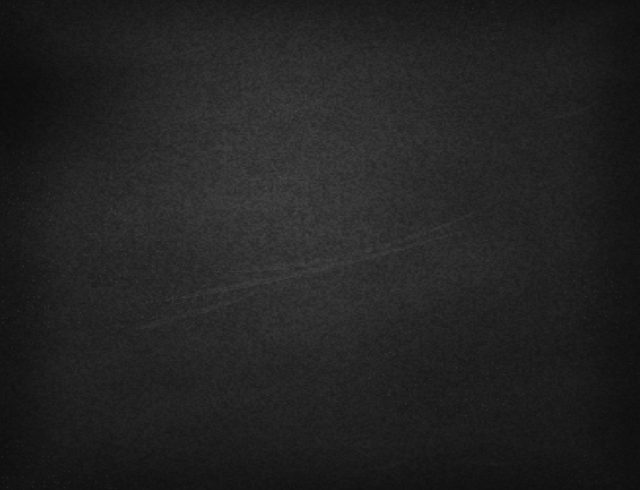
This texture is drawn by a Shadertoy shader. Its source:

```glsl
// A dusty blackboard: soft light pool, wiped haze, fine grain and faint chalk sweeps.

const float BASE_TONE = 0.088;
const float GLOW_TONE = 0.122;
const vec2 GLOW_CENTER = vec2(0.57, 0.62);
const vec2 GLOW_RADIUS = vec2(0.60, 0.43);
const vec2 SHADE_CENTER = vec2(0.10, 0.79);
const vec2 SHADE_RADIUS = vec2(0.22, 0.17);
const float SHADE_DEPTH = 0.42;
const float EDGE_DEPTH = 0.30;
const float EDGE_REACH = 0.16;
const float HAZE_CONTRAST = 0.30;
const float WIPE_CONTRAST = 0.16;
const vec2 GRAIN_FREQUENCY = vec2(250.0, 310.0);
const float GRAIN_CONTRAST = 0.30;
const float SWEEP_TONE = 0.042;
const float SWEEP_WIDTH = 0.0065;
const int SCUFF_COUNT = 16;
const float SCUFF_TONE = 0.022;
const float FLECK_FREQUENCY = 95.0;
const float FLECK_TONE = 0.045;

float hash(vec2 p) {
    vec3 q = fract(vec3(p.xyx) * 0.1031);
    q += dot(q, q.yzx + 33.33);
    return fract((q.x + q.y) * q.z);
}

float noise(vec2 p) {
    vec2 cell = floor(p), f = fract(p);
    f = f * f * (3.0 - 2.0 * f);
    float low = mix(hash(cell), hash(cell + vec2(1, 0)), f.x);
    float high = mix(hash(cell + vec2(0, 1)), hash(cell + vec2(1, 1)), f.x);
    return mix(low, high, f.y);
}

// Layered noise, centred on zero.
float fbm(vec2 p) {
    float sum = 0.0, weight = 0.5;
    for (int i = 0; i < 5; i++) {
        sum += weight * (noise(p) - 0.5);
        p = mat2(0.8, 0.6, -0.6, 0.8) * p * 2.03 + 17.3;
        weight *= 0.5;
    }
    return sum;
}

float blob(vec2 p, vec2 center, vec2 radius) {
    vec2 d = (p - center) / radius;
    return exp(-dot(d, d));
}

// Tapered chalk band from a to b, bowed sideways by sag, with a crisper lower rim.
float sweep(vec2 p, vec2 a, vec2 b, float sag, float width) {
    vec2 axis = b - a;
    float len = length(axis);
    vec2 dir = axis / len;
    float t = dot(p - a, dir) / len;
    float side = dot(p - a, vec2(-dir.y, dir.x)) + sag * 4.0 * t * (1.0 - t);
    float taper = smoothstep(0.0, 0.22, t) * smoothstep(1.0, 0.6, t);
    float halfWidth = width * (0.3 + 0.7 * taper);
    float band = smoothstep(-halfWidth, -0.45 * halfWidth, side)
               * smoothstep(1.7 * halfWidth, 0.0, side);
    float streak = 0.5 + 0.5 * noise(vec2(t * len * 28.0, side * 420.0) + a * 90.0);
    float ends = smoothstep(0.0, 0.06, t) * smoothstep(1.0, 0.85, t);
    return band * streak * ends;
}

// Short, faint marks scattered over the board; a few stand upright.
float scuffs(vec2 p, float aspect) {
    float sum = 0.0;
    for (int i = 0; i < SCUFF_COUNT; i++) {
        vec2 id = vec2(float(i), 7.0);
        vec2 start = vec2(hash(id) * aspect, hash(id + 31.0));
        float angle = (hash(id + 53.0) - 0.5) * 0.9;
        if (i % 6 == 5) angle += 1.57;
        float len = mix(0.06, 0.17, hash(id + 71.0));
        vec2 end = start + len * vec2(cos(angle), sin(angle));
        float strength = mix(0.25, 1.0, hash(id + 97.0));
        sum += strength * sweep(p, start, end, 0.006, 0.0045);
    }
    return sum;
}

// Sparse dots of chalk dust, gathered in patches.
float flecks(vec2 p) {
    vec2 q = p * FLECK_FREQUENCY, cell = floor(q);
    vec2 center = 0.3 + 0.4 * vec2(hash(cell + 5.0), hash(cell + 19.0));
    float dotMask = smoothstep(0.28, 0.05, length(fract(q) - center));
    float patchMask = smoothstep(0.62, 0.82, noise(p * 5.0 + 40.0));
    return dotMask * step(0.80, hash(cell)) * (0.06 + patchMask);
}

void mainImage(out vec4 fragColor, in vec2 fragCoord) {
    vec2 p = fragCoord / iResolution.y;
    float aspect = iResolution.x / iResolution.y;

    // Light pool, dark corner patch and darkened rim
    float tone = BASE_TONE + GLOW_TONE * blob(p, GLOW_CENTER, GLOW_RADIUS);
    tone *= 1.0 - SHADE_DEPTH * blob(p, SHADE_CENTER, SHADE_RADIUS);
    float rim = min(min(p.x, aspect - p.x), 0.04 + min(p.y, 1.0 - p.y));
    tone *= 1.0 - EDGE_DEPTH * (1.0 - smoothstep(0.0, EDGE_REACH, rim));

    // Cloudy haze and slanted eraser wipes
    float slanted = p.y - 0.13 * p.x;
    tone *= 1.0 + HAZE_CONTRAST * fbm(p * vec2(3.2, 4.6) + 3.0)
                + WIPE_CONTRAST * fbm(vec2(p.x * 2.5, slanted * 17.0) + 60.0);

    // Chalk sweeps, scuffs and dust
    float chalk = sweep(p, vec2(0.32, 0.384), vec2(0.98, 0.538), 0.010, SWEEP_WIDTH);
    chalk += 0.75 * sweep(p, vec2(0.44, 0.445), vec2(1.02, 0.590), 0.033, SWEEP_WIDTH);
    chalk += 0.80 * sweep(p, vec2(0.27, 0.327), vec2(0.54, 0.410), 0.006, SWEEP_WIDTH);
    tone += SWEEP_TONE * chalk + SCUFF_TONE * scuffs(p, aspect) + FLECK_TONE * flecks(p);

    // Fine board grain
    vec2 g = p * GRAIN_FREQUENCY;
    float grain = noise(g) + 0.5 * noise(g.yx * 0.55 + 80.0) - 0.75;
    tone *= 1.0 + GRAIN_CONTRAST * grain;

    fragColor = vec4(vec3(tone), 1.0);
}
```
